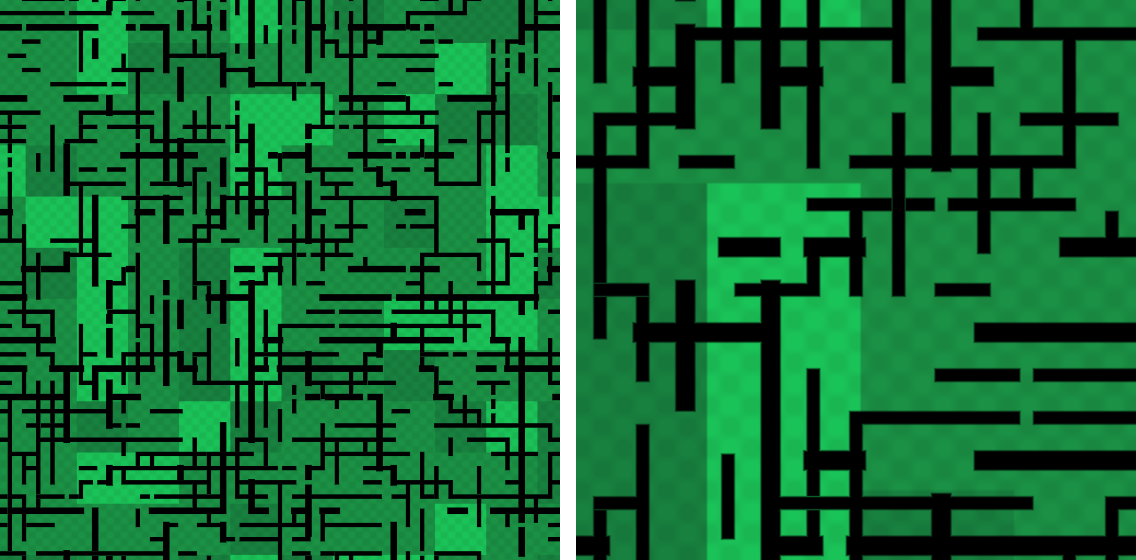
Left: the whole. Right: its middle third, enlarged.
A WebGL 2 fragment shader for this pattern:

```glsl
#version 300 es
precision highp float;

#define UNITS 512.0     // fine steps across the canvas
#define PITCH 13.0      // wire lattice spacing, in steps
#define BLOCK 46.8      // colour block size, in steps
#define THIN 2.0        // wire half widths, in steps
#define THICK 3.0
#define RUN 0.28        // lower gives longer wires
#define JITTER 0.3      // random breaks in the wires
#define SPARSITY 0.15   // higher gives fewer wires
#define CUT 0.27        // higher gives fewer gaps between dashes
#define LEAN 0.5        // regional preference for one direction
#define TERRACES 2.0    // levels whose outlines make stepped wires
#define SOFT 0.5        // edge softness, in steps

uniform vec2 u_resolution;
out vec4 fragColor;

const vec3 WIRE = vec3(0.0);
const vec3 DARK_GREEN = vec3(0.09, 0.49, 0.24);
const vec3 GREEN = vec3(0.10, 0.55, 0.26);
const vec3 BRIGHT_GREEN = vec3(0.10, 0.74, 0.335);

float hash(vec2 p) {
    vec3 q = fract(p.xyx * 0.1031);
    q += dot(q, q.yzx + 33.33);
    return fract((q.x + q.y) * q.z);
}

float cornerSlope(vec2 corner, vec2 offset) {
    float angle = 6.2832 * hash(corner + 17.0);
    return dot(vec2(cos(angle), sin(angle)), offset);
}

float gradientNoise(vec2 p) {
    vec2 i = floor(p), f = p - i;
    vec2 u = f * f * f * (f * (f * 6.0 - 15.0) + 10.0);
    vec2 e = vec2(1.0, 0.0);
    float low = mix(cornerSlope(i, f), cornerSlope(i + e, f - e), u.x);
    float high = mix(cornerSlope(i + e.yx, f - e.yx), cornerSlope(i + 1.0, f - 1.0), u.x);
    return mix(low, high, u.y);
}

float boxDistance(vec2 p, vec2 halfSize) {
    vec2 q = abs(p) - halfSize;
    return length(max(q, 0.0)) + min(max(q.x, q.y), 0.0);
}

float terrace(vec2 cell) {
    return floor(TERRACES * gradientNoise(cell * 0.12 + 7.4));
}

// Distance to the wires running along g.x; swap the axes for vertical ones
float wireDistance(vec2 g, bool vertical) {
    float seed = vertical ? 100.0 : 0.0;
    float sense = vertical ? -1.0 : 1.0;
    vec2 node = floor(g / PITCH + 0.5);
    float halfWidth = hash(vec2(node.y + 5.0, seed + 3.0)) < 0.25 ? THICK : THIN;

    // Wires stop short of a cut node and overlap at any other
    float cutting = sense * gradientNoise((vertical ? node.yx : node) * 0.43 + 200.2);
    float reach = 0.5 * PITCH + (cutting > CUT ? -2.0 : halfWidth);

    float nearest = PITCH;
    for (int side = 0; side < 2; side++) {
        vec2 edge = node - vec2(float(side), 0.0);
        vec2 place = vertical ? edge.yx : edge;

        // Runs persist along a row and vary by region
        float strength = gradientNoise(vec2(edge.x * RUN + seed, edge.y * 3.0 + 0.5));
        strength += JITTER * (hash(edge + seed + 61.0) - 0.5);
        strength += LEAN * sense * gradientNoise(place * 0.09 + 40.0);
        strength += 0.45 * gradientNoise(place * 0.13 + 80.0) - SPARSITY;

        // Terrace outlines turn corners and climb in steps
        vec2 across = vertical ? vec2(1.0, 0.0) : vec2(0.0, 1.0);
        bool isOutline = terrace(place) != terrace(place - across);

        if (strength > 0.0 || isOutline) {
            vec2 middle = (edge + vec2(0.5, 0.0)) * PITCH;
            nearest = min(nearest, boxDistance(g - middle, vec2(reach, halfWidth)));
        }
    }
    return nearest;
}

// Flat colour of one block: clustered bright, scattered dark
vec3 blockColor(vec2 block) {
    float glow = gradientNoise(block * 0.6 + 23.3) + 0.25 * (hash(block + 9.0) - 0.5);
    float shade = gradientNoise(block * 0.7 + 71.6) + 0.3 * (hash(block + 31.0) - 0.5);
    vec3 base = shade > 0.17 ? DARK_GREEN : GREEN;
    return glow > 0.19 ? BRIGHT_GREEN : base;
}

void main() {
    float scale = UNITS / min(u_resolution.x, u_resolution.y);
    vec2 p = gl_FragCoord.xy * scale;
    float soft = max(SOFT, 0.5 * scale);

    // Blocks, blended over a narrow seam
    vec2 b = p / BLOCK + vec2(0.5, 0.9);
    vec2 corner = floor(b - 0.5);
    vec2 seam = smoothstep(-soft, soft, (b - corner - 1.0) * BLOCK);
    vec3 low = mix(blockColor(corner), blockColor(corner + vec2(1.0, 0.0)), seam.x);
    vec3 high = mix(blockColor(corner + vec2(0.0, 1.0)), blockColor(corner + 1.0), seam.x);
    vec3 color = mix(low, high, seam.y);

    // Faint soft checks, two per lattice step
    vec2 wave = sin(p / PITCH * 6.2832);
    color *= 1.0 + 0.035 * clamp(2.0 * wave.x * wave.y, -1.0, 1.0);

    // Wires
    vec2 g = p + vec2(4.0, 7.0);
    float d = min(wireDistance(g, false), wireDistance(g.yx, true));
    color = mix(WIRE, color, smoothstep(-soft, soft, d));

    fragColor = vec4(color, 1.0);
}
```
